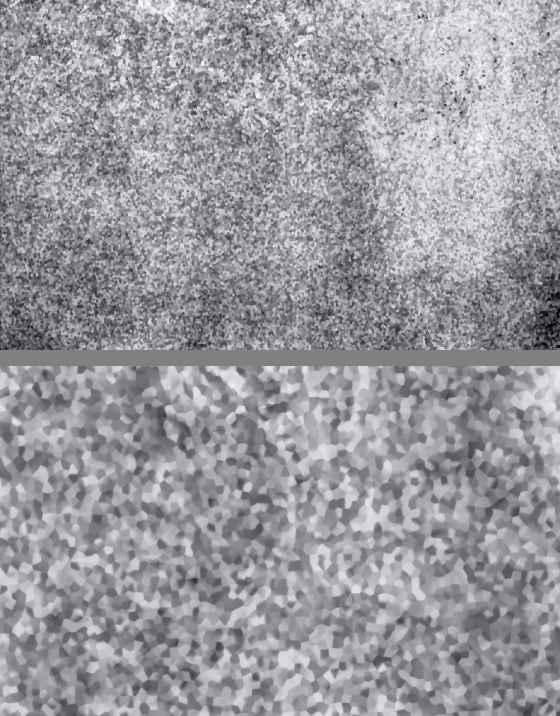
Top: the whole. Bottom: its middle third, enlarged.
Reproduce this texture procedurally as a Shadertoy shader.

```glsl
// Weathered grey concrete: broad light and dark stains carry a fine cellular grain,
// with pale flakes at the upper left, dark pits at the upper right and faint
// streaks. Lengths are in canvas heights; stain positions are canvas fractions.

const float BASE_TONE    = 0.615;
const vec3  COOL_TINT    = vec3(0.0, -0.006, 0.020);
const float GRAIN_SCALE  = 145.0;
const float GRAIN_AMOUNT = 0.40;
const float CLUMP_SCALE  = 66.0;
const float CLUMP_AMOUNT = 0.20;
const float FLAKE_SCALE  = 36.0;
const float FLAKE_AMOUNT = 0.19;
const float PIT_SCALE    = 64.0;
const float PIT_AMOUNT   = 0.42;
const float MOTTLE_AMOUNT = 0.38;
const float STREAK_AMOUNT = 0.16;
const float SHOULDER     = 0.82;

vec3 hash3(vec2 cell) {
    vec3 q = fract(cell.xyx * vec3(0.1031, 0.1030, 0.0973));
    q += dot(q, q.yxz + 33.33);
    return fract((q.xxy + q.yzz) * q.zyx);
}

float valueNoise(vec2 p) {
    vec2 i = floor(p), f = fract(p);
    f = f * f * (3.0 - 2.0 * f);
    float low  = mix(hash3(i).x, hash3(i + vec2(1, 0)).x, f.x);
    float high = mix(hash3(i + vec2(0, 1)).x, hash3(i + vec2(1, 1)).x, f.x);
    return mix(low, high, f.y);
}

// Layered noise centred on zero.
float layers(vec2 p) {
    float sum = 0.0, gain = 0.5;
    for (int k = 0; k < 5; k++) {
        sum += gain * (valueNoise(p) - 0.5);
        p = mat2(1.6, 1.2, -1.2, 1.6) * p + 7.3;
        gain *= 0.6;
    }
    return sum;
}

// Cellular noise: x = softly blended cell value, y = nearest distance,
// z = value of the nearest cell.
vec3 cells(vec2 p) {
    vec2 home = floor(p);
    float weightSum = 0.0, valueSum = 0.0, nearest = 9.0, nearestValue = 0.0;
    for (int y = -1; y <= 1; y++)
    for (int x = -1; x <= 1; x++) {
        vec2 cell = home + vec2(x, y);
        vec3 h = hash3(cell);
        vec2 d = cell + h.xy - p;
        float dist2 = dot(d, d);
        float weight = exp(-9.0 * dist2);
        weightSum += weight;
        valueSum += weight * h.z;
        if (dist2 < nearest) { nearest = dist2; nearestValue = h.z; }
    }
    return vec3(valueSum / weightSum, sqrt(nearest), nearestValue);
}

// Soft oval stain, 1 at the centre and 0 beyond the radius.
float stain(vec2 uv, vec2 centre, vec2 radius) {
    return smoothstep(1.0, 0.0, length((uv - centre) / radius));
}

void mainImage(out vec4 fragColor, in vec2 fragCoord) {
    vec2 p = fragCoord / iResolution.y;
    vec2 uv = fragCoord / iResolution.xy;
    float mottle = layers(p * 7.0);
    vec2 warp = vec2(mottle, layers(p * 9.0 + 31.0));
    vec2 w = uv + 0.22 * warp;

    // Broad stains
    float pale = smoothstep(0.57, 0.73, w.x) * smoothstep(0.0, 0.65, w.y);
    float upperLeft = smoothstep(0.72, 0.55, w.x) * smoothstep(0.48, 0.78, w.y);
    float tone = BASE_TONE + 0.17 * pale;
    tone -= 0.17 * smoothstep(0.36, 0.0, w.x) * smoothstep(0.68, 0.15, w.y);
    tone -= 0.26 * smoothstep(0.86, 1.0, w.x) * smoothstep(0.72, 0.1, w.y);
    tone -= 0.07 * smoothstep(0.88, 1.0, w.x);
    tone -= 0.09 * smoothstep(0.30, 0.0, w.y);
    tone += 0.10 * stain(w, vec2(0.76, 0.34), vec2(0.13, 0.28));
    tone += 0.08 * stain(w, vec2(0.30, 0.50), vec2(0.14, 0.28));
    tone += 0.30 * stain(uv + 0.08 * warp, vec2(0.30, 0.965), vec2(0.12, 0.05));
    tone += MOTTLE_AMOUNT * mottle;

    // Upright streaks on the right, brushed level ones on the left
    float upright = layers(p * vec2(34.0, 4.0) + 12.0);
    float level = layers(p * vec2(6.0, 55.0) + 50.0);
    tone += STREAK_AMOUNT * upright * (0.5 + pale);
    tone += STREAK_AMOUNT * level * smoothstep(0.45, 0.15, uv.x);

    // Fine grain and coarser clumps
    float grain = cells(p * GRAIN_SCALE * vec2(1.0, 0.92)).x - 0.5;
    float clump = cells(p * CLUMP_SCALE + 5.0 * warp).x - 0.5;
    tone += GRAIN_AMOUNT * grain * (1.0 - 0.15 * pale);
    tone += CLUMP_AMOUNT * clump * (0.85 + 0.5 * upperLeft);

    // Pale flakes with ragged rims
    vec3 flake = cells(p * FLAKE_SCALE * vec2(0.9, 1.1) + 4.0 * warp);
    float flakeRadius = 0.46 + 0.35 * grain;
    float flakeMask = smoothstep(0.15, -0.15, flake.y - flakeRadius);
    float chosen = smoothstep(0.76, 0.84, flake.z);
    tone += FLAKE_AMOUNT * flakeMask * chosen * (0.12 + 0.88 * upperLeft);

    // Dark pits, crowded into one worn spot
    vec3 pit = cells(p * PIT_SCALE + 3.0 * warp + 80.0);
    float crowd = stain(w, vec2(0.79, 0.69), vec2(0.09, 0.14));
    float pitted = step(0.93 - 0.45 * crowd, pit.z);
    float pitMask = smoothstep(0.42, 0.16, pit.y) * pitted;
    tone -= PIT_AMOUNT * pitMask * (0.25 + 0.75 * max(crowd, pale * uv.y));

    // Rolled-off highlights and a cool cast
    tone -= 0.5 * max(tone - SHOULDER, 0.0);
    fragColor = vec4(clamp(vec3(tone) + COOL_TINT, 0.0, 1.0), 1.0);
}
```
